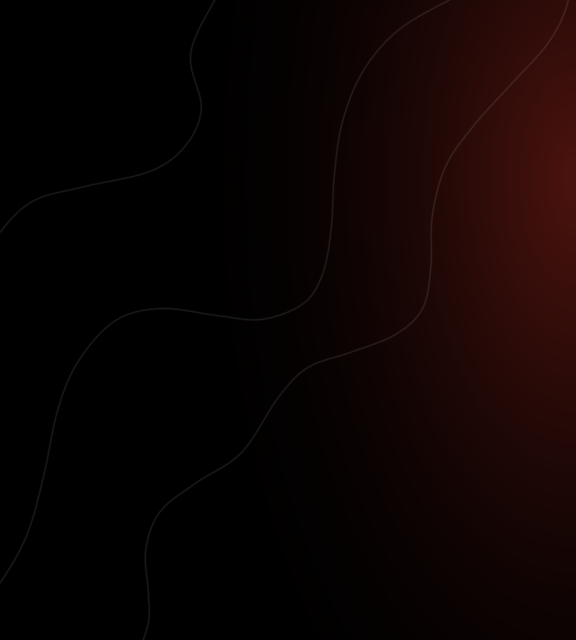
A Shadertoy shader for this background:

```glsl
// A dark backdrop lit by a deep red elliptical glow on the right edge,
// crossed by three faint contour lines. The glow is a radial falloff; each
// line is the distance to a smooth spline through a few control points.

const float ASPECT = 0.901;              // width of the design, height is 1
const vec2 GLOW_CENTER = vec2(0.901, 0.72);
const vec2 GLOW_RADIUS = vec2(0.625, 1.185);
const float GLOW_ROUNDNESS = 1.15;
const float GLOW_FALLOFF = 2.3;
const vec3 GLOW_COLOR = vec3(0.29, 0.072, 0.052);
const vec3 BASE_COLOR = vec3(0.003, 0.001, 0.001);
const vec3 LINE_COLOR = vec3(1.0);
const float LINE_OPACITY = 0.105;
const float LINE_HALF_WIDTH = 0.0011;
const int SPLINE_STEPS = 7;

// Control points; the first and last only steer the end tangents.
const vec2 UPPER_LINE[10] = vec2[](
    vec2(0.378, 1.065), vec2(0.336, 1.0), vec2(0.298, 0.915), vec2(0.315, 0.831),
    vec2(0.289, 0.771), vec2(0.234, 0.732), vec2(0.130, 0.708), vec2(0.052, 0.686),
    vec2(0.0, 0.637), vec2(-0.04, 0.57));

const vec2 MIDDLE_LINE[19] = vec2[](
    vec2(0.79, 1.04), vec2(0.703, 1.0), vec2(0.622, 0.952), vec2(0.568, 0.889),
    vec2(0.536, 0.811), vec2(0.523, 0.727), vec2(0.518, 0.642), vec2(0.505, 0.573),
    vec2(0.475, 0.526), vec2(0.410, 0.501), vec2(0.339, 0.507), vec2(0.254, 0.518),
    vec2(0.182, 0.5), vec2(0.124, 0.438), vec2(0.091, 0.362), vec2(0.068, 0.255),
    vec2(0.042, 0.164), vec2(0.0, 0.089), vec2(-0.05, 0.03));

const vec2 LOWER_LINE[21] = vec2[](
    vec2(0.895, 1.08), vec2(0.889, 1.0), vec2(0.859, 0.935), vec2(0.801, 0.870),
    vec2(0.742, 0.805), vec2(0.697, 0.740), vec2(0.676, 0.661), vec2(0.674, 0.583),
    vec2(0.661, 0.518), vec2(0.618, 0.477), vec2(0.547, 0.449), vec2(0.482, 0.426),
    vec2(0.436, 0.380), vec2(0.378, 0.293), vec2(0.306, 0.245), vec2(0.250, 0.200),
    vec2(0.228, 0.141), vec2(0.232, 0.076), vec2(0.233, 0.034), vec2(0.224, 0.0),
    vec2(0.205, -0.05));

float segmentDistance(vec2 p, vec2 a, vec2 b) {
    vec2 ab = b - a;
    float t = clamp(dot(p - a, ab) / dot(ab, ab), 0.0, 1.0);
    return length(p - a - ab * t);
}

// Catmull-Rom point between b and c
vec2 splinePoint(vec2 a, vec2 b, vec2 c, vec2 d, float t) {
    return b + 0.5 * t * (c - a + t * (2.0 * a - 5.0 * b + 4.0 * c - d
        + t * (3.0 * (b - c) + d - a)));
}

float splineDistance(vec2 p, vec2 a, vec2 b, vec2 c, vec2 d) {
    float nearest = 1e3;
    vec2 previous = b;
    for (int i = 1; i <= SPLINE_STEPS; i++) {
        vec2 current = splinePoint(a, b, c, d, float(i) / float(SPLINE_STEPS));
        nearest = min(nearest, segmentDistance(p, previous, current));
        previous = current;
    }
    return nearest;
}

float contourDistance(vec2 p) {
    float d = 1e3;
    for (int i = 0; i < UPPER_LINE.length() - 3; i++)
        d = min(d, splineDistance(p, UPPER_LINE[i], UPPER_LINE[i + 1],
                                  UPPER_LINE[i + 2], UPPER_LINE[i + 3]));
    for (int i = 0; i < MIDDLE_LINE.length() - 3; i++)
        d = min(d, splineDistance(p, MIDDLE_LINE[i], MIDDLE_LINE[i + 1],
                                  MIDDLE_LINE[i + 2], MIDDLE_LINE[i + 3]));
    for (int i = 0; i < LOWER_LINE.length() - 3; i++)
        d = min(d, splineDistance(p, LOWER_LINE[i], LOWER_LINE[i + 1],
                                  LOWER_LINE[i + 2], LOWER_LINE[i + 3]));
    return d;
}

float glowStrength(vec2 p) {
    float r = min(length((p - GLOW_CENTER) / GLOW_RADIUS), 1.0);
    return pow(1.0 - pow(r, GLOW_ROUNDNESS), GLOW_FALLOFF);
}

void mainImage(out vec4 fragColor, in vec2 fragCoord) {
    vec2 p = fragCoord / iResolution.xy * vec2(ASPECT, 1.0);
    float pixel = 1.0 / iResolution.y;

    // Red light over near black
    vec3 color = BASE_COLOR + GLOW_COLOR * glowStrength(p);

    // Thin translucent lines
    float coverage = 1.0 - smoothstep(-pixel, pixel, contourDistance(p) - LINE_HALF_WIDTH);
    color = mix(color, LINE_COLOR, LINE_OPACITY * coverage);

    fragColor = vec4(color, 1.0);
}
```
